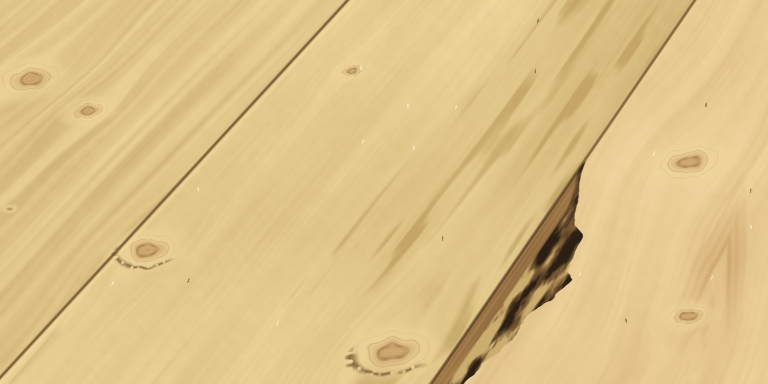
Write a Shadertoy shader that draws this texture.

```glsl
// Three pale pine boards in slight perspective, with knots and a bark-edged gap.
// Board coordinates (u across, y along) carry stretched noise for the grain;
// knots bend that coordinate, then colour is layered from wood to bark.

#define PALE vec3(0.93, 0.83, 0.60)
#define TAN vec3(0.80, 0.68, 0.44)
#define AMBER vec3(0.74, 0.56, 0.34)
#define BROWN vec3(0.47, 0.35, 0.20)
#define BARK vec3(0.17, 0.12, 0.08)
#define SEAM_WIDTH 0.0035
#define KNOT_SIZE 0.058
#define KNOT_BEND 0.85
#define GAP_TOP 0.585
#define GAP_WIDTH 0.155

float hash(vec2 p) {
    return fract(sin(dot(p, vec2(127.1, 311.7))) * 43758.5);
}

float noise(vec2 p) {
    vec2 i = floor(p), f = fract(p);
    f = f * f * (3.0 - 2.0 * f);
    return mix(mix(hash(i), hash(i + vec2(1, 0)), f.x),
               mix(hash(i + vec2(0, 1)), hash(i + vec2(1, 1)), f.x), f.y);
}

float fbm(vec2 p) {
    float sum = 0.0, amp = 0.5;
    for (int i = 0; i < 4; i++) {
        sum += amp * noise(p);
        p = p * 2.03 + 17.3;
        amp *= 0.5;
    }
    return sum / 0.9375;
}

// Three families of knots, each on a parabola through the boards.
vec3 knotAt(int i) {
    float b = float(i % 3) - 1.0;
    if (i < 3) return vec3(vec2(0.385, 0.349) + b * vec2(0.86, -0.108) + b * b * vec2(0.552, 0.337), KNOT_SIZE);
    if (i < 6) return vec3(vec2(1.021, 0.083) + b * vec2(0.782, -0.267) + b * b * vec2(-0.01, 0.361),
                           KNOT_SIZE * (1.3 - 0.6 * b * b));
    return vec3(vec2(0.917, 0.815) + b * vec2(0.891, 0.359), KNOT_SIZE * (0.5 + 0.3 * b));
}

// Soft line of half width w around zero.
float line(float d, float w, float aa) {
    return 1.0 - smoothstep(w - aa, w + aa, abs(d));
}

void mainImage(out vec4 fragColor, in vec2 fragCoord) {
    vec2 p = fragCoord / iResolution.y;
    float aa = 1.0 / iResolution.y;

    // Board coordinates: u is 0 and 1 on the two seams.
    float seamL = -0.015 + 0.921 * p.y, seamR = 1.122 + 0.688 * p.y;
    float span = seamR - seamL;
    float u = (p.x - seamL) / span;
    float board = clamp(floor(u), -1.0, 1.0);
    float isLeft = step(board, -0.5), isRight = step(0.5, board);
    float isMiddle = 1.0 - isLeft - isRight;
    float slope = 0.921 - 0.233 * u;

    // Grain coordinate, bent around the knots.
    float g = u + (0.03 + 0.16 * isRight) * (noise(p * vec2(2.3, 2.0) + 4.0 * board) - 0.5);
    for (int i = 0; i < 9; i++) {
        vec3 k = knotAt(i);
        vec2 d = p - k.xy;
        float across = d.x - slope * d.y;
        vec2 q = vec2(across / 2.0, d.y / 2.2) / k.z;
        g -= KNOT_BEND * across / span * exp(-dot(q, q));
    }

    // Wood tone: broad clouds, growth lines, pores and dark streaks.
    float freq = 48.0 * isLeft + 17.0 * isMiddle + 30.0 * isRight;
    float rings = noise(vec2(g * freq, p.y * 1.6 + 9.0 * board));
    float fine = noise(vec2(g * 110.0, p.y * 5.0));
    float streak = noise(vec2(g * 48.0, p.y * 8.0 + 3.0)) * noise(vec2(g * 9.0, p.y * 2.5 + 5.0));
    float tone = 0.24 + 0.5 * (fbm(p * 2.2 + 6.0) - 0.5);
    tone += (0.30 + 0.32 * isLeft) * (rings - 0.5) + 0.16 * (fine - 0.5);
    tone += 0.15 * (fbm(p * 55.0) - 0.5) + 0.13 * isLeft - 0.06 * isRight;
    tone += isMiddle * (0.36 * smoothstep(0.3, 1.0, u) * smoothstep(0.1, 0.9, p.y)
                        + 0.7 * smoothstep(0.42, 0.72, streak));
    vec3 col = mix(PALE, TAN, clamp(tone, -0.1, 1.2));
    col += isRight * vec3(0.012, 0.0, 0.015);

    // Flame of nested arches on the right board.
    vec2 f = p - vec2(1.865, 0.30);
    f.x -= 0.25 * f.y + 0.03 * (noise(p * 9.0) - 0.5);
    float arches = noise(vec2((f.y + 4.0 * abs(f.x)) * 24.0, 2.0));
    f /= vec2(0.065, 0.17);
    col = mix(col, AMBER, isRight * exp(-dot(f, f)) * (0.1 + 0.55 * arches));

    // Knots: pale halo, amber heart, thin rings and a ragged lower rim.
    for (int i = 0; i < 9; i++) {
        vec3 k = knotAt(i);
        vec2 d = (p - k.xy) / k.z;
        d.y -= 0.12 * d.x;
        float r = length(d * vec2(1.0, 1.9)) + 0.3 * (noise(d * 2.5 + float(i)) - 0.5);
        float soft = aa / k.z;
        col = mix(col, PALE, 0.6 * smoothstep(2.3, 1.2, r));
        col = mix(col, AMBER, 0.6 * smoothstep(1.05, 0.25, r));
        col = mix(col, AMBER, 0.4 * smoothstep(0.6, 1.0, sin(r * 16.0)) * smoothstep(1.7, 0.5, r));
        col = mix(col, BROWN, 0.65 * line(r - 0.42, 0.05, 0.08 + soft) * noise(d * 4.0 + 3.0));
        float rim = line(r - 1.45, 0.08, 0.12 + soft) * smoothstep(0.0, -0.5, d.y + 0.35 * d.x);
        float rimOn = i % 3 == 1 && i < 6 ? 1.0 : 0.0;
        col = mix(col, BROWN, rimOn * rim * smoothstep(0.25, 0.65, noise(d * 7.0)));
    }

    // Sparse chips, some pale and some dark.
    vec2 cell = floor(p * 9.0), c = fract(p * 9.0) - 0.3 - 0.4 * vec2(hash(cell + 3.0), hash(cell + 8.0));
    c.x -= 0.8 * c.y * (hash(cell + 5.0) - 0.3);
    float chip = smoothstep(1.0, 0.5, length(c / vec2(0.025, 0.075))) * step(0.91, hash(cell));
    col = mix(col, hash(cell + 2.0) > 0.4 ? vec3(1.0, 0.95, 0.80) : BROWN, 0.65 * chip);

    // Seams: a dark joint with a bright edge beside it.
    float dL = (p.x - seamL) * 0.73, dR = (p.x - seamR) * 0.82;
    col = mix(col, PALE * 1.05, 0.5 * line(dL - 0.009, 0.004, 0.004));
    col = mix(col, BROWN, 0.8 * line(dL, SEAM_WIDTH, aa) + 0.15 * line(dL, 0.004, 0.008));
    col = mix(col, BROWN, 0.85 * line(dR, SEAM_WIDTH, aa));

    // Gap: cut side face next to the seam, then torn bark.
    float t = (GAP_TOP - p.y) / GAP_TOP, h = p.x - seamR;
    float width = GAP_WIDTH * smoothstep(-0.06, 0.55, t) * (1.0 - 0.4 * smoothstep(0.6, 1.0, t));
    width *= 0.72 + 0.55 * fbm(vec2(p.y * 16.0, h * 9.0));
    float inGap = smoothstep(-aa, aa, h) * smoothstep(aa, -aa, h - width) * smoothstep(0.0, 0.02, t);
    float shreds = fbm(vec2(h * 34.0, p.y * 13.0 + h * 8.0));
    vec3 torn = mix(BARK, BROWN, smoothstep(0.3, 0.52, shreds));
    torn = mix(torn, TAN, smoothstep(0.5, 0.68, shreds + 0.12 * smoothstep(0.5, 1.0, t)));
    float face = 0.045 * smoothstep(0.0, 0.25, t);
    vec3 side = mix(AMBER, BROWN, 0.25 + 0.45 * noise(vec2(h * 150.0, p.y * 6.0)));
    torn = mix(side, torn, smoothstep(face - 0.006, face + 0.004, h));
    col = mix(col, torn, inGap);
    col = mix(col, BARK, 0.6 * line(dR - 0.002, 0.002, aa) * smoothstep(0.0, 0.05, t));

    fragColor = vec4(clamp(col, 0.0, 1.0), 1.0);
}
```
